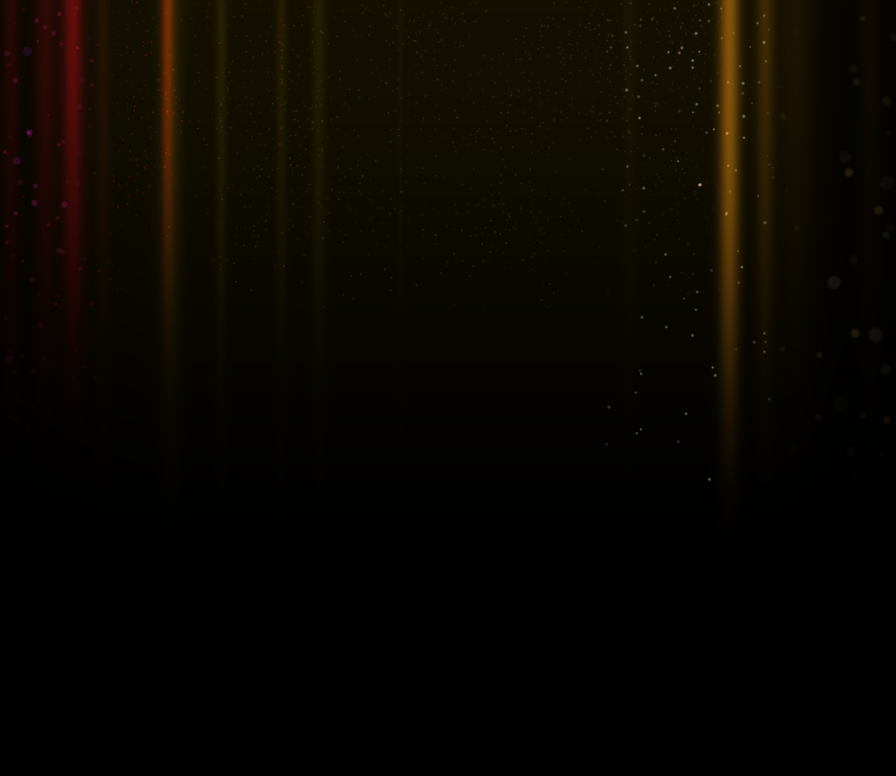
Write a Shadertoy shader that draws this background.

```glsl
vec2 hash2(vec2 cell) {
    vec3 q = fract(cell.xyx * vec3(0.1031, 0.1030, 0.0973));
    q += dot(q, q.yzx + 33.33);
    return fract((q.xx + q.yz) * q.zy);
}

float gradientCorner(vec2 cell, vec2 offset) {
    float angle = 6.2832 * hash2(cell).x;
    return dot(vec2(cos(angle), sin(angle)), offset);
}

float gradientNoise(vec2 p) {
    vec2 i = floor(p), f = fract(p);
    vec2 u = f * f * f * (f * (f * 6.0 - 15.0) + 10.0);
    vec2 e = vec2(1.0, 0.0);
    float low = mix(gradientCorner(i, f), gradientCorner(i + e, f - e), u.x);
    float high = mix(gradientCorner(i + e.yx, f - e.yx), gradientCorner(i + 1.0, f - 1.0), u.x);
    return mix(low, high, u.y);
}

// Soft horizontal window between two x positions
float band(float x, float left, float right, float soft) {
    return smoothstep(left - soft, left + soft, x) * (1.0 - smoothstep(right - soft, right + soft, x));
}

// Vertical light shaft that fades from top to foot
vec3 beam(vec2 uv, float centre, float width, float foot, float top, vec3 tint) {
    float d = (uv.x - centre) / width;
    return tint * exp(-d * d) * smoothstep(foot, top, uv.y);
}

// One jittered disc per grid cell, kept with the given probability
float specks(vec2 p, float cells, float radius, float density, float seed, float pixel) {
    vec2 grid = p * cells;
    vec2 cell = floor(grid);
    vec2 place = hash2(cell + seed);
    vec2 traits = hash2(cell + seed + 71.7);
    float size = radius * mix(0.6, 1.2, traits.y);
    float margin = min(0.45, (size + pixel) * cells);
    float d = length(fract(grid) - mix(vec2(margin), vec2(1.0 - margin), place)) / cells;
    float disc = 1.0 - smoothstep(max(0.0, size - pixel), size + pixel, d);
    float kept = step(traits.x, density) * smoothstep(0.0, 0.02, density);
    return disc * kept * mix(0.25, 1.0, fract(traits.y * 7.3));
}

vec3 backdrop(vec2 uv) {
    float sides = mix(0.45, 1.0, smoothstep(0.0, 0.18, uv.x)) * (1.0 - 0.75 * smoothstep(0.84, 0.96, uv.x));
    return vec3(0.078, 0.062, 0.001) * sides * smoothstep(0.25, 1.05, uv.y);
}

vec3 beams(vec2 uv) {
    vec3 olive = vec3(0.075, 0.058, 0.008);
    vec3 gold = vec3(0.43, 0.265, 0.035);
    vec3 crimson = vec3(0.27, 0.008, 0.035);
    // Red group
    vec3 light = beam(uv, 0.012, 0.010, 0.35, 1.05, crimson * 0.42);
    light += beam(uv, 0.050, 0.012, 0.35, 1.05, crimson * 0.5);
    light += beam(uv, 0.081, 0.010, 0.42, 1.05, crimson);
    light += beam(uv, 0.083, 0.020, 0.30, 1.00, crimson * 0.25);
    light += beam(uv, 0.115, 0.008, 0.30, 1.05, vec3(0.07, 0.025, 0.008));
    light += beam(uv, 0.187, 0.006, 0.48, 1.00, vec3(0.29, 0.035, 0.008));
    // Olive group
    light += beam(uv, 0.190, 0.012, 0.28, 0.90, olive * 1.4);
    light += beam(uv, 0.247, 0.006, 0.29, 1.00, olive);
    light += beam(uv, 0.314, 0.006, 0.30, 1.00, olive * 0.8);
    light += beam(uv, 0.356, 0.007, 0.29, 1.00, olive * 0.9);
    light += beam(uv, 0.447, 0.003, 0.32, 1.00, olive * 0.3);
    light += beam(uv, 0.703, 0.007, 0.32, 1.00, olive * 0.35);
    // Gold group
    light += beam(uv, 0.814, 0.011, 0.28, 0.87, gold);
    light += beam(uv, 0.854, 0.010, 0.32, 1.00, gold * 0.38);
    light += beam(uv, 0.890, 0.018, 0.35, 1.00, gold * 0.12);
    light += beam(uv, 0.970, 0.012, 0.38, 1.05, gold * 0.10);
    return light;
}

vec3 particles(vec2 uv, vec2 p, float pixel) {
    float clumps = smoothstep(-0.6, 0.4, gradientNoise(p * 7.0));
    float height = smoothstep(0.50, 0.90, uv.y);
    vec3 dustTint = mix(vec3(0.24, 0.04, 0.03), vec3(0.14, 0.10, 0.05), smoothstep(0.12, 0.34, uv.x));
    vec3 sparkTint = vec3(0.44, 0.39, 0.27);
    vec3 light = vec3(0.0);
    // Fine dust, denser towards the top
    for (int i = 0; i < 3; i++) {
        float layer = float(i);
        float density = 0.42 * clumps * smoothstep(0.56, 0.80, uv.y);
        light += dustTint * band(uv.x, 0.13, 0.80, 0.03)
            * specks(p, 62.0 + 19.0 * layer, 0.0009, density, 13.0 * layer, pixel);
    }
    // Pale sparks on the right, sparse ones further down
    for (int i = 0; i < 2; i++) {
        float layer = float(i);
        float density = mix(0.08, 0.28, height) * smoothstep(0.32, 0.50, uv.y);
        light += sparkTint * band(uv.x, 0.68, 0.86, 0.025)
            * specks(p, 43.0 + 11.0 * layer, 0.0016, density, 97.0 + layer, pixel);
    }
    // Red and violet motes on the left
    for (int i = 0; i < 3; i++) {
        float layer = float(i);
        vec3 tint = mix(vec3(0.25, 0.02, 0.09), vec3(0.17, 0.03, 0.24), layer * 0.5);
        light += tint * band(uv.x, -0.1, 0.12 - 0.03 * layer, 0.025) * smoothstep(0.38, 0.85, uv.y)
            * specks(p, 44.0 - 12.0 * layer, 0.0022 + 0.0014 * layer, 0.4, 151.0 + 9.0 * layer, pixel);
    }
    // Dim out-of-focus discs at the right edge
    for (int i = 0; i < 2; i++) {
        float layer = float(i);
        vec3 tint = mix(vec3(0.13, 0.10, 0.04), vec3(0.065, 0.065, 0.055), layer);
        light += tint * band(uv.x, 0.87 + 0.03 * layer, 1.1, 0.02) * smoothstep(0.36, 0.55, uv.y)
            * specks(p, 25.0 - 7.0 * layer, 0.0048 + 0.0030 * layer, 0.35, 211.0 + 8.0 * layer, 2.0 * pixel);
    }
    return light;
}

void mainImage(out vec4 fragColor, in vec2 fragCoord) {
    vec2 uv = fragCoord / iResolution.xy;
    vec2 p = fragCoord / iResolution.y;
    float pixel = 1.0 / iResolution.y;
    vec3 color = backdrop(uv) + beams(uv) + particles(uv, p, pixel);
    fragColor = vec4(clamp(color, 0.0, 1.0), 1.0);
}
```
